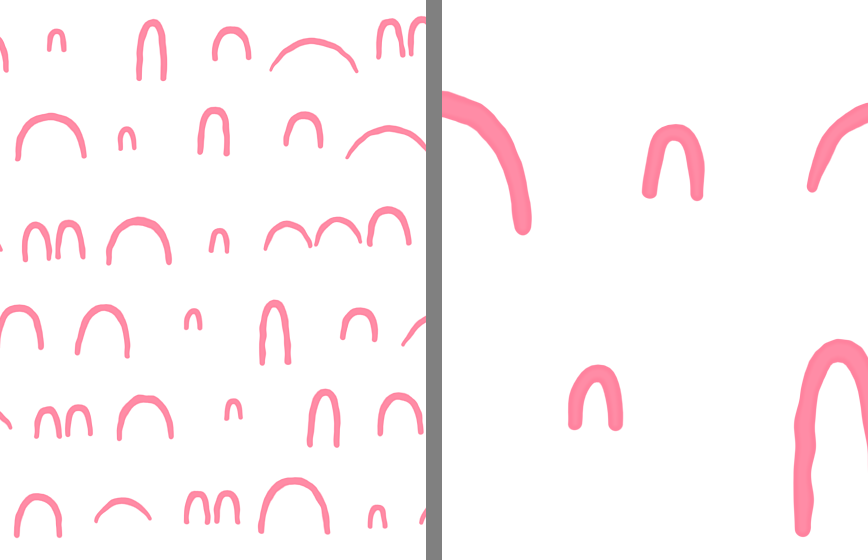
Left, the full canvas; right, a detail of the centre.
A Shadertoy shader for this pattern:

```glsl
// Scattered hand-drawn pink arches of mixed sizes on a white ground.

const vec3 PAPER = vec3(1.0);
const vec3 PINK = vec3(1.0, 0.55, 0.65);
const vec3 PINK_RIM = vec3(1.0, 0.50, 0.61);
const vec2 CELL = vec2(0.1525, 0.1667);   // in canvas heights
const int SEGMENTS = 20;

struct Arch {
    vec2 size;      // half width, height
    float span;     // half opening angle of the curve
    float power;    // below 1 gives squarer shoulders
    float top;      // stroke radius at the crown
    float tip;      // stroke radius at the feet
    float spacing;  // distance between twins, 0 for a single arch
};

float hash(vec2 p, float seed) {
    vec3 q = fract(vec3(p.xyx + seed * 1.37) * vec3(0.1031, 0.1030, 0.0973));
    q += dot(q, q.yzx + 33.33);
    return fract((q.x + q.y) * q.z);
}

float noise(vec2 p) {
    vec2 i = floor(p), f = fract(p);
    f = f * f * (3.0 - 2.0 * f);
    return mix(mix(hash(i, 0.0), hash(i + vec2(1, 0), 0.0), f.x),
               mix(hash(i + vec2(0, 1), 0.0), hash(i + vec2(1, 1), 0.0), f.x), f.y);
}

// Point on the centre line, t from -1 (left foot) to 1 (right foot)
vec2 archPoint(Arch a, float t) {
    float angle = t * a.span;
    float x = sign(t) * pow(abs(sin(angle)) / sin(a.span), a.power);
    float low = cos(a.span);
    float y = pow(max((cos(angle) - low) / (1.0 - low), 0.0), a.power);
    return a.size * vec2(x, y - 0.5);
}

// Signed distance to a tapering stroke along the arch
float archDistance(vec2 p, Arch a) {
    if (length(p) > 0.11) return 1.0;
    float d = 1.0;
    vec2 from = archPoint(a, -1.0);
    for (int i = 1; i <= SEGMENTS; i++) {
        float t = 2.0 * float(i) / float(SEGMENTS) - 1.0;
        vec2 to = archPoint(a, t);
        vec2 along = to - from, rel = p - from;
        float h = clamp(dot(rel, along) / dot(along, along), 0.0, 1.0);
        float s = t - 2.0 * (1.0 - h) / float(SEGMENTS);
        float radius = mix(a.top, a.tip, s * s);
        d = min(d, length(rel - along * h) - radius);
        from = to;
    }
    return d;
}

// Large and small kinds alternate like a checkerboard
Arch pickArch(vec2 id) {
    float kind = fract(dot(id, vec2(0.309, 0.427)) + 0.13);
    float u = hash(id, 3.0), v = hash(id, 4.0);
    if (mod(id.x + id.y, 2.0) < 0.5) {
        if (kind < 0.30)   // shallow bow
            return Arch(vec2(mix(0.046, 0.079, u), mix(0.032, 0.054, u)), 1.0, 1.0, 0.0057, 0.0033, 0.0);
        if (kind < 0.37)   // twin bows
            return Arch(vec2(0.040, 0.042), 1.2, 1.0, 0.0056, 0.0036, 0.090);
        if (kind < 0.64)   // tall and narrow
            return Arch(vec2(mix(0.020, 0.025, u), mix(0.074, 0.106, v)), 1.57, 0.74, 0.0063, 0.0053, 0.0);
        return Arch(vec2(mix(0.043, 0.059, u), mix(0.068, 0.098, v)), 1.5, 0.9, 0.0068, 0.0048, 0.0);
    }
    if (kind < 0.40)       // tiny
        return Arch(vec2(mix(0.012, 0.017, u), mix(0.028, 0.036, v)), 1.5, 0.82, 0.0051, 0.0040, 0.0);
    if (kind < 0.64) {     // twins
        float w = mix(0.018, 0.022, u);
        return Arch(vec2(w, mix(0.042, 0.064, v)), 1.53, 0.8, 0.0060, 0.0046, 2.0 * w + 0.016);
    }
    return Arch(vec2(mix(0.025, 0.039, u), mix(0.040, 0.070, u)), 1.52, 0.85, 0.0066, 0.0049, 0.0);
}

// Nearest arch among the jittered cells around p
float patternDistance(vec2 p) {
    float d = 1.0;
    float row = floor(p.y / CELL.y);
    for (float dy = -1.0; dy <= 1.0; dy++) {
        float y = row + dy;
        float shift = hash(vec2(y, 7.0), 1.0);
        float column = floor(p.x / CELL.x - shift);
        for (float dx = -1.0; dx <= 1.0; dx++) {
            vec2 id = vec2(column + dx, y);
            vec2 jitter = (vec2(hash(id, 5.0), hash(id, 6.0)) - 0.5) * vec2(0.018, 0.036);
            vec2 q = p - (id + 0.5 + vec2(shift, 0.0)) * CELL - jitter;
            float tilt = (hash(id, 8.0) - 0.5) * 0.14;
            q = mat2(cos(tilt), -sin(tilt), sin(tilt), cos(tilt)) * q;
            Arch a = pickArch(id);
            vec2 twin = vec2(0.5 * a.spacing, 0.001);
            d = min(d, archDistance(q - twin, a));
            if (a.spacing > 0.0) d = min(d, archDistance(q + twin, a));
        }
    }
    return d;
}

void mainImage(out vec4 fragColor, in vec2 fragCoord) {
    vec2 p = fragCoord / iResolution.y;
    float pixel = 1.0 / iResolution.y;

    // Slight wobble of the hand
    vec2 wobble = vec2(noise(p * 65.0), noise(p * 65.0 + 40.0)) - 0.5;
    float d = patternDistance(p + wobble * 0.0028);

    // Flat ink with a faintly deeper rim
    vec3 ink = mix(PINK, PINK_RIM, smoothstep(-0.0042, -0.0012, d) * 0.8);
    float cover = 1.0 - smoothstep(-0.8 * pixel, 0.8 * pixel, d);
    fragColor = vec4(mix(PAPER, ink, cover), 1.0);
}
```
